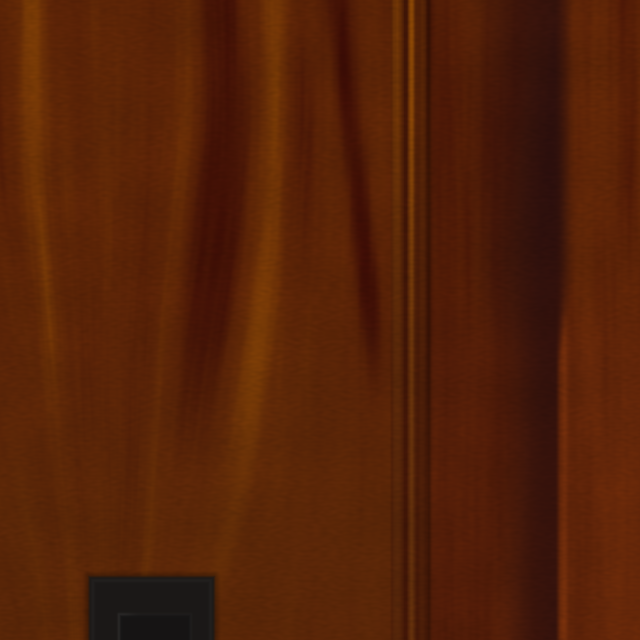
A Shadertoy shader for this texture:

```glsl
// Polished reddish wood panels with curved grain, a grooved trim and a dark switch plate.

vec2 hashGradient(vec2 cell) {
    vec2 p = vec2(dot(cell, vec2(127.1, 311.7)), dot(cell, vec2(269.5, 183.3)));
    return fract(sin(p) * 43758.545) * 2.0 - 1.0;
}

float gradientNoise(vec2 p) {
    vec2 i = floor(p), f = p - i;
    vec2 u = f * f * f * (f * (f * 6.0 - 15.0) + 10.0);
    float low = mix(dot(hashGradient(i), f),
                    dot(hashGradient(i + vec2(1, 0)), f - vec2(1, 0)), u.x);
    float high = mix(dot(hashGradient(i + vec2(0, 1)), f - vec2(0, 1)),
                     dot(hashGradient(i + vec2(1, 1)), f - vec2(1, 1)), u.x);
    return mix(low, high, u.y);
}

// Long vertical fibres: each octave is finer across the grain
float fibres(vec2 p) {
    float sum = 0.0, amplitude = 0.6;
    vec2 frequency = vec2(15.0, 1.8);
    for (int i = 0; i < 4; i++) {
        sum += amplitude * gradientNoise(p * frequency + float(i) * 17.3);
        frequency *= vec2(2.0, 1.5);
        amplitude *= 0.62;
    }
    return sum;
}

float streak(float x, float center, float width) {
    float d = (x - center) / width;
    return exp(-d * d);
}

float boxDistance(vec2 p, vec2 center, vec2 halfSize) {
    vec2 d = abs(p - center) - halfSize;
    return length(max(d, 0.0)) + min(max(d.x, d.y), 0.0);
}

vec3 woodRamp(float tone) {
    vec3 color = mix(vec3(0.23, 0.045, 0.02), vec3(0.355, 0.137, 0.025), smoothstep(0.0, 0.5, tone));
    return mix(color, vec3(0.50, 0.25, 0.02), smoothstep(0.45, 1.1, tone));
}

vec3 leftPanel(vec2 uv) {
    // Grain pinches towards a point low on the panel
    float drop = 1.0 - uv.y, side = uv.x - 0.17;
    float g = uv.x + 1.4 * side * exp(-25.0 * side * side) * drop * drop;
    g += 0.012 * gradientNoise(uv * vec2(4.0, 3.0));

    float tone = 0.47 + 0.5 * fibres(vec2(g, uv.y));
    tone += 0.36 * streak(g, 0.045, 0.03) * (0.55 + 0.45 * uv.y);
    tone += 0.30 * streak(g, 0.425, 0.022);
    tone += 0.16 * streak(g, 0.285, 0.018) + 0.14 * streak(g, 0.51, 0.02) * uv.y;
    tone -= 0.36 * streak(g, 0.345, 0.034) * smoothstep(0.1, 0.5, uv.y);
    tone -= 0.38 * streak(uv.x + 0.12 * uv.y, 0.642, 0.021) * smoothstep(0.3, 0.55, uv.y);
    vec3 color = woodRamp(tone);
    // Paler, browner varnish near the bottom
    return mix(color, vec3(0.35, 0.165, 0.035), 0.45 * smoothstep(0.65, 0.1, uv.y));
}

vec3 rightPanel(vec2 uv) {
    float grain = fibres(uv + vec2(3.7, 1.2));
    float lower = smoothstep(0.58, 0.42, uv.y);
    vec3 color = woodRamp(0.34 + 0.42 * grain);
    color = mix(color, vec3(0.33, 0.115, 0.035) * (1.0 + 0.3 * grain), 0.6 * lower);

    // Upright shadow, crisp on the right below the middle
    float rightEdge = smoothstep(0.867, 0.877 + 0.025 * (1.0 - lower), uv.x);
    float shadow = smoothstep(0.71 + 0.05 * lower, 0.86, uv.x) * (1.0 - rightEdge);
    shadow *= 0.72 + 0.15 * streak(uv.y, 0.65, 0.25) + 0.3 * grain;
    color = mix(color, vec3(0.165, 0.055, 0.05), clamp(shadow, 0.0, 1.0));
    color += vec3(0.05, 0.028, 0.003) * rightEdge * mix(0.6, 1.0, lower);
    return color + vec3(0.07, 0.035, 0.01) * streak(uv.x, 0.882, 0.006) * lower;
}

vec3 trim(vec2 uv) {
    float glow = smoothstep(0.0, 1.0, uv.y);
    vec3 lit = mix(vec3(0.39, 0.19, 0.045), vec3(0.56, 0.29, 0.02), glow * glow);
    float profile = 0.6 * streak(uv.x, 0.620, 0.010) + 0.95 * streak(uv.x, 0.643, 0.0055);
    profile += 0.28 * streak(uv.x, 0.660, 0.007);
    profile -= 0.35 * streak(uv.x, 0.634, 0.0025);
    profile += 0.15 * gradientNoise(uv * vec2(180.0, 2.0));
    return mix(vec3(0.255, 0.085, 0.025), lit, clamp(profile, 0.0, 1.0));
}

vec3 addSwitchPlate(vec3 color, vec2 uv) {
    float plate = boxDistance(uv, vec2(0.237, 0.0), vec2(0.098, 0.099));
    float button = boxDistance(uv, vec2(0.242, -0.01), vec2(0.056, 0.050));
    vec3 black = vec3(0.105, 0.095, 0.09) + 0.025 * streak(plate, -0.006, 0.003);
    black = mix(black, vec3(0.085, 0.08, 0.08), smoothstep(0.003, -0.003, button));
    black += 0.06 * streak(button, 0.0, 0.0025) * mix(1.0, 0.35, smoothstep(0.19, 0.22, uv.x));
    color *= 1.0 - 0.25 * smoothstep(0.012, 0.0, plate);
    return mix(color, black, smoothstep(0.003, -0.003, plate));
}

void mainImage(out vec4 fragColor, in vec2 fragCoord) {
    vec2 uv = fragCoord / iResolution.xy;
    vec3 color = mix(leftPanel(uv), trim(uv), smoothstep(0.608, 0.614, uv.x));
    color = mix(color, rightPanel(uv), smoothstep(0.664, 0.669, uv.x));
    color *= 1.0 - 0.3 * streak(uv.x, 0.670, 0.004);

    // Faint cross weave and mottling over the wood
    float weave = gradientNoise(uv * vec2(70.0, 190.0)) + 0.8 * gradientNoise(uv * vec2(9.0, 14.0));
    color *= 1.0 + 0.10 * weave;
    fragColor = vec4(addSwitchPlate(color, uv), 1.0);
}
```
